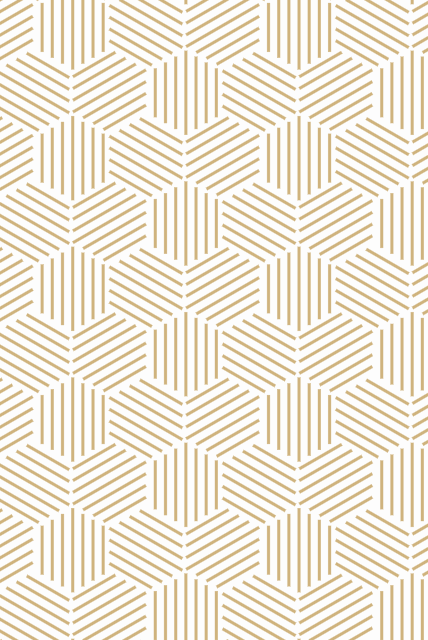
Reproduce this pattern procedurally as a Shadertoy shader.

```glsl
// Interlocking hexagonal bundles of seven gold stripes on off-white.
// Three bundle directions, 60 degrees apart, each sit on their own triangular
// lattice; every stripe is a box distance. Lengths are fractions of the height.

#define PERIOD      0.2042                    // vertical repeat
#define ORIGIN      vec2(0.2904, 0.4466)      // centre of one upright bundle
#define PITCH       0.0159                    // spacing between stripes
#define STRIPE_W    0.0047                    // stripe thickness
#define HALF_LEN    0.0658                    // half length of the middle stripe
#define SIDE_COUNT  3.0                       // stripes either side of the middle
#define SLANT_SHIFT vec2(-0.0025, 0.0022)     // common offset of slanted bundles
#define SLANT_SKEW  vec2(-0.0010, -0.0007)    // difference between the two slants
#define SOFTNESS    1.2                       // edge width in pixels
#define PAPER       vec3(0.992, 0.992, 0.992)
#define GOLD        vec3(0.812, 0.702, 0.492)

const float SQRT3 = 1.7320508;

// Vector from the nearest point of a triangular lattice
vec2 latticeLocal(vec2 p) {
    vec2 cell = PERIOD * vec2(SQRT3, 1.0);
    vec2 a = p - cell * round(p / cell);
    vec2 q = p - 0.5 * cell;
    vec2 b = q - cell * round(q / cell);
    return dot(a, a) < dot(b, b) ? a : b;
}

float boxDistance(vec2 p, vec2 halfSize) {
    vec2 d = abs(p) - halfSize;
    return length(max(d, 0.0)) + min(max(d.x, d.y), 0.0);
}

// Stripes along x, shortened away from the middle to fill a hexagon
float bundleDistance(vec2 p) {
    float index = clamp(round(p.y / PITCH), -SIDE_COUNT, SIDE_COUNT);
    float offset = index * PITCH;
    float halfLength = HALF_LEN - abs(offset) / SQRT3;
    return boxDistance(p - vec2(0.0, offset), vec2(halfLength, 0.5 * STRIPE_W));
}

void mainImage(out vec4 fragColor, in vec2 fragCoord) {
    vec2 p = fragCoord / iResolution.y - ORIGIN;
    float dist = 1.0;

    // Right slant, upright, left slant
    for (int i = -1; i <= 1; i++) {
        float k = float(i);
        vec2 center = PERIOD * vec2(-k * 0.5 / SQRT3, abs(k) * 0.5);
        center += abs(k) * SLANT_SHIFT + k * SLANT_SKEW;
        vec2 local = latticeLocal(p - center);
        float angle = radians(90.0 + 60.0 * k);
        vec2 along = vec2(cos(angle), sin(angle));
        vec2 across = vec2(-along.y, along.x);
        dist = min(dist, bundleDistance(vec2(dot(local, along), dot(local, across))));
    }

    // Antialiased coverage
    float coverage = clamp(0.5 - dist * iResolution.y / SOFTNESS, 0.0, 1.0);
    fragColor = vec4(mix(PAPER, GOLD, coverage), 1.0);
}
```
